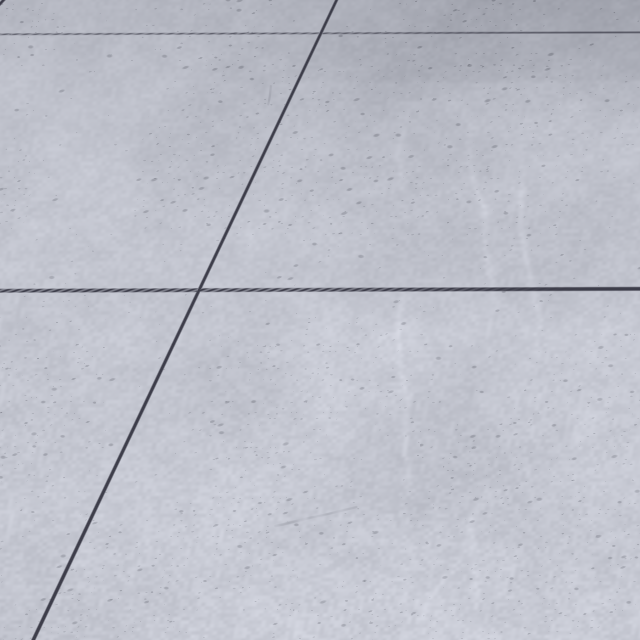
This texture is drawn by a WebGL 1 fragment shader. Its source:

```glsl
precision highp float;
// Pale grey stone floor tiles in perspective, with dark joints, faint veins and pits.
uniform vec2 u_resolution;

float hash(vec2 p) {
  vec3 q = fract(vec3(p.xyx) * 0.1031);
  q += dot(q, q.yzx + 33.33);
  return fract((q.x + q.y) * q.z);
}

float noise(vec2 p) {
  vec2 i = floor(p), f = fract(p);
  f = f * f * (3.0 - 2.0 * f);
  return mix(mix(hash(i), hash(i + vec2(1.0, 0.0)), f.x),
             mix(hash(i + vec2(0.0, 1.0)), hash(i + 1.0), f.x), f.y);
}

float fbm(vec2 p) {
  float sum = 0.0, amp = 0.5;
  for (int i = 0; i < 5; i++) {
    sum += amp * noise(p);
    p = p * 2.03 + 17.3;
    amp *= 0.5;
  }
  return sum;
}

float segment(vec2 p, vec2 a, vec2 b) {
  vec2 d = b - a;
  return length(p - a - d * clamp(dot(p - a, d) / dot(d, d), 0.0, 1.0));
}

// Small dark holes, one random candidate per cell
float pits(vec2 p, float scale, float density) {
  vec2 q = p * scale, cell = floor(q);
  vec2 centre = 0.3 + 0.4 * vec2(hash(cell + 3.1), hash(cell + 71.7));
  vec2 d = fract(q) - centre;
  d.x += d.y * (hash(cell + 9.4) - 0.7);
  float radius = 0.08 + 0.16 * hash(cell + 41.0);
  float present = step(1.0 - density, hash(cell + 127.0));
  return present * (1.0 - smoothstep(radius * 0.3, radius, length(d * vec2(0.8, 1.1))));
}

// Pale wandering veins and their side branches
float veins(vec2 p) {
  float sum = 0.0;
  for (int i = 0; i < 3; i++) {
    float k = float(i);
    float x = 0.612 + 0.16 * k - 0.025 * k * k;
    x += 0.05 * (noise(vec2(p.y * 6.0, k * 7.0 + 2.0)) - 0.5);
    x += 0.014 * (noise(vec2(p.y * 24.0, k * 5.0 + 40.0)) - 0.5);
    x += 0.09 * step(1.5, k) * smoothstep(0.28, 0.0, p.y);
    float fade = smoothstep(0.25, 0.6, noise(vec2(p.y * 8.0, k * 11.0 + 9.0)));
    fade *= smoothstep(0.85, 0.75, p.y) * smoothstep(-0.05, 0.12, p.y);
    sum += (0.25 + 0.75 * fade) * fade * exp(-pow((p.x - x) / 0.006, 2.0));
  }
  vec2 q = p + 0.03 * (vec2(noise(p * 16.0), noise(p * 16.0 + 50.0)) - 0.5);
  float branch = segment(q, vec2(0.768, 0.232), vec2(0.658, 0.023));
  branch = min(branch, segment(q, vec2(0.807, 0.382), vec2(0.925, 0.394)));
  branch = min(branch, segment(q, vec2(0.48, 0.883), vec2(0.66, 0.876)));
  return sum + 0.7 * exp(-pow(branch / 0.005, 2.0)) * smoothstep(0.2, 0.6, noise(p * 20.0));
}

void main() {
  vec2 p = gl_FragCoord.xy / u_resolution;
  float px = 1.0 / min(u_resolution.x, u_resolution.y);

  // Floor coordinates: whole numbers fall on the joints
  float depth = 2.1 - p.y;
  float tileWidth = 0.473 * depth;
  vec2 tile = vec2((p.x - 0.052 - 0.474 * p.y) / tileWidth,
                   (1.0 / (depth + 0.003 * (p.x - 0.5)) - 0.644) / 0.224);

  // Broad light: bright below, dim towards the top right
  float light = -0.055 * smoothstep(0.45, 1.0, p.y);
  light -= 0.055 * smoothstep(0.75, 1.05, p.y) * smoothstep(0.3, 1.0, p.x);
  light -= 0.022 * smoothstep(0.868, 0.878, p.y) * smoothstep(0.25, 0.7, p.x);
  light -= 0.03 * exp(-dot((p - vec2(0.7, 0.3)) * 5.0, (p - vec2(0.7, 0.3)) * 5.0));
  light += 0.01 * (hash(floor(tile) + 20.0) - 0.5);

  // Clouds and fine grain, stretched by the perspective
  vec2 stone = vec2(p.x - 0.2 * p.y, p.y * 1.2);
  float cloud = fbm(stone * 4.0 + 6.0);
  light += 0.10 * (cloud - 0.5);
  light += 0.05 * (fbm(stone * 26.0) - 0.5);
  light += 0.045 * (noise(stone * 150.0) - 0.5) * (1.2 - 0.6 * p.y);

  // Wear: pits, scratches and veins
  float rough = smoothstep(0.35, 0.7, noise(stone * 6.0 + 31.0));
  light -= 0.12 * pits(stone, 48.0, 0.04 + 0.14 * rough);
  light -= 0.08 * pits(stone + 0.37, 95.0, 0.06 + 0.22 * rough);
  vec2 bent = p + 0.006 * (noise(p * 40.0) - 0.5);
  float scratch = segment(bent, vec2(0.43, 0.178), vec2(0.557, 0.208));
  scratch = min(scratch, segment(bent, vec2(0.42, 0.838), vec2(0.424, 0.866)));
  light -= 0.09 * (1.0 - smoothstep(0.0005, 0.003, scratch)) * noise(p * 70.0);
  light += 0.032 * veins(p);

  vec3 color = vec3(0.775, 0.785, 0.825) + light;

  // Joint distances in canvas units
  vec2 toJoint = fract(tile + 0.5) - 0.5;
  float slope = 0.474 - 0.473 * floor(tile.x + 0.5);
  float across = abs(toJoint.x) * tileWidth / sqrt(1.0 + slope * slope);
  float along = toJoint.y * 0.224 * depth * depth;

  // Level joints show a twisted ripple that fades to the right
  float ripple = 0.5 + 0.5 * cos(6.2832 * (p.x * 62.0 - along * 170.0));
  float twist = 0.5 * ripple * smoothstep(0.95, 0.45, p.x);
  float levelWidth = mix(0.0029, 0.0013, smoothstep(0.55, 0.95, p.y));
  float level = 1.0 - smoothstep(levelWidth - px, levelWidth + px, abs(along));
  level *= (1.0 - twist) * mix(1.0, 0.75, smoothstep(0.6, 0.95, p.y));
  float slantWidth = mix(0.0028, 0.0021, p.y);
  float slant = 1.0 - smoothstep(slantWidth - px, slantWidth + px, across);

  color = mix(color, vec3(0.20, 0.20, 0.25), 0.93 * max(level, slant));
  gl_FragColor = vec4(color, 1.0);
}
```
